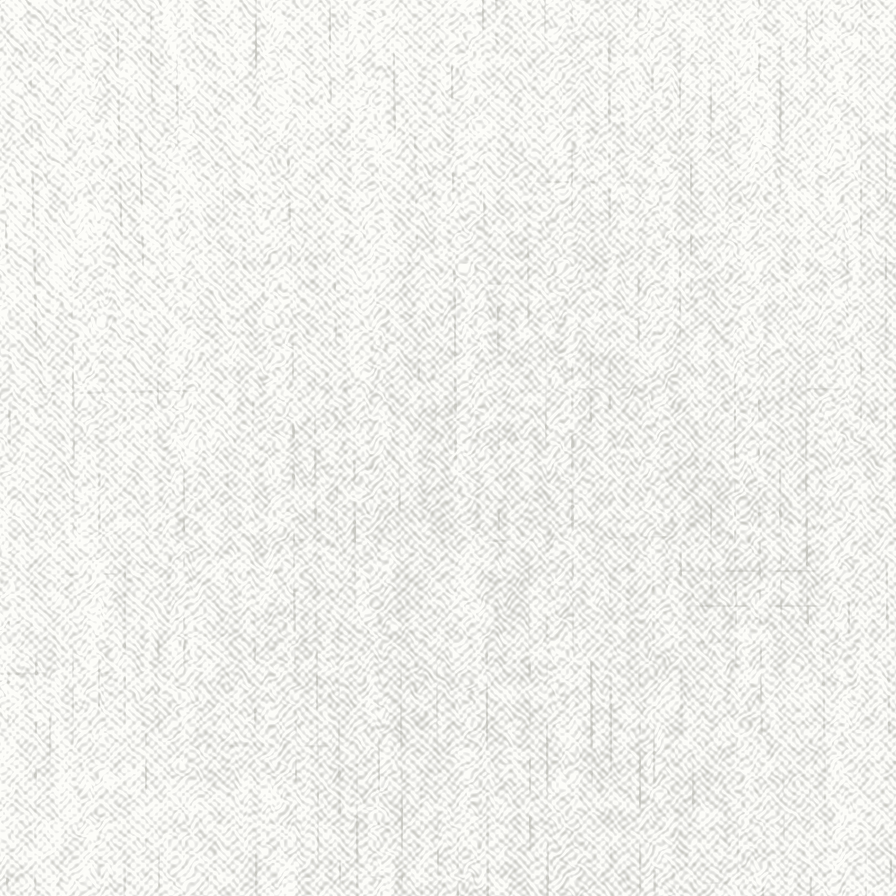
This texture is drawn by a WebGL 2 fragment shader. Its source:

```glsl
#version 300 es
precision highp float;
// White woven cloth: small irregular grains, faint upright bands and broken dark thread gaps.

#define THREADS 204.0       // threads across the canvas
#define BAND_PERIOD 0.105   // distance between upright bands
#define BAND_WIDTH 0.17     // half width of a band, in periods
#define WOBBLE 0.60         // thread unevenness, in threads
#define GRAIN_NOISE 0.95    // random tone of single grains
#define GRAIN_TILT 1.5      // random direction of single grains
#define GAP_COLUMNS 42.0    // possible upright gaps
#define GAP_ROWS 26.0       // possible level gaps
#define GAP_WIDTH 0.0005    // half width of a gap
#define LIGHT vec3(0.98, 0.98, 0.965)
#define MIDDLE vec3(0.91, 0.91, 0.90)
#define DARK vec3(0.83, 0.83, 0.81)

uniform vec2 u_resolution;
out vec4 fragColor;

const float PI = 3.14159;

float hash(vec2 p) {
    vec3 q = fract(p.xyx * vec3(0.1031, 0.1030, 0.0973));
    q += dot(q, q.yzx + 33.33);
    return fract((q.x + q.y) * q.z);
}

float noise(vec2 p) {
    vec2 i = floor(p), f = fract(p);
    f = f * f * (3.0 - 2.0 * f);
    return mix(mix(hash(i), hash(i + vec2(1, 0)), f.x),
               mix(hash(i + vec2(0, 1)), hash(i + vec2(1, 1)), f.x), f.y);
}

// Broken line running along p.y, one per column at a jittered place.
float gaps(vec2 p, float columns, float rarity, float pixel) {
    float id = floor(p.x * columns);
    float centre = (id + 0.2 + 0.6 * hash(vec2(id, 7.0))) / columns;
    float line = 1.0 - smoothstep(GAP_WIDTH, GAP_WIDTH + 1.3 * pixel, abs(p.x - centre));
    float run = noise(vec2(id * 3.0 + 11.0, p.y * 9.0));
    float dash = noise(vec2(id * 5.0 + 40.0, p.y * 75.0));
    return line * smoothstep(rarity, rarity + 0.35, run) * smoothstep(0.2, 0.85, dash);
}

void main() {
    vec2 uv = gl_FragCoord.xy / u_resolution;
    float pixel = 1.0 / min(u_resolution.x, u_resolution.y);

    // The cloth leans and sags a little
    vec2 cloth = uv;
    cloth.x += 0.014 * (noise(uv * vec2(3.0, 2.0) + 5.0) - 0.5);
    cloth.y += 0.010 * (noise(uv * vec2(4.0, 2.0) + 23.0) - 0.5);

    // Upright bands of looser, turned grain
    float phase = (cloth.x - 0.1) / BAND_PERIOD;
    float offset = abs(fract(phase + 0.5) - 0.5);
    offset += 0.12 * (noise(cloth * vec2(50.0, 70.0)) - 0.5);
    float band = 1.0 - smoothstep(BAND_WIDTH - 0.06, BAND_WIDTH + 0.06, offset);

    // Uneven threads: each column slips against its neighbours
    vec2 thread = cloth * THREADS;
    vec2 bend = vec2(noise(thread * 0.5 + 3.0), noise(thread * 0.5 + 71.0)) - 0.5;
    float slip = noise(vec2(thread.x * 0.5, thread.y * 0.06) + 310.0) - 0.5;
    thread += WOBBLE * (1.0 + 0.9 * band) * bend;
    thread.y += 0.9 * slip;

    // Crossing diagonals make the grains; every grain has its own tilt
    vec2 lattice = 0.5 * vec2(thread.x + thread.y, thread.x - thread.y) + 400.0;
    float corner = 1.0 - smoothstep(0.1, 0.75, length((uv - vec2(0.0, 1.0)) * vec2(1.1, 0.8)));
    float slant = 0.06 + 0.22 * corner - 0.22 * band;
    slant += GRAIN_TILT * (noise(lattice + 37.0) - 0.5);
    slant = clamp(slant, -0.75, 0.75);
    float falling = cos(2.0 * PI * lattice.x);
    float rising = cos(2.0 * PI * lattice.y);
    float height = 0.47 * ((1.0 + slant) * falling + (1.0 - slant) * rising);
    height += 0.25 * corner * (1.0 - band) * cos(PI * (thread.x + thread.y) * 0.667);

    // Random grain tone and streaks along the threads
    height += GRAIN_NOISE * (noise(lattice + 0.5) - 0.5);
    height += 0.40 * (noise(vec2(thread.x * 0.9, thread.y * 0.07)) - 0.5);
    height += 0.20 * (noise(vec2(thread.x * 0.08, thread.y * 0.9) + 90.0) - 0.5);
    height += 0.10 * band + 0.02;

    // Soft light, dimmest low and right of the middle
    float shade = smoothstep(0.1, 0.75, length(uv - vec2(0.6, 0.36)));
    height += 0.36 * shade - 0.15 + 0.10 * (noise(uv * 5.0) - 0.5);

    // Dark gaps between threads
    height -= 1.2 * gaps(cloth, GAP_COLUMNS, 0.42, pixel);
    height -= 0.9 * gaps(cloth.yx + 2.0, GAP_ROWS, 0.68, pixel);

    // Tone from groove to crest
    float tone = (height + 0.3) / 0.6;
    vec3 colour = tone > 0.0 ? mix(MIDDLE, LIGHT, min(tone, 1.15))
                             : mix(MIDDLE, DARK, min(-0.8 * tone, 1.6));
    fragColor = vec4(clamp(colour, 0.0, 1.0), 1.0);
}
```
